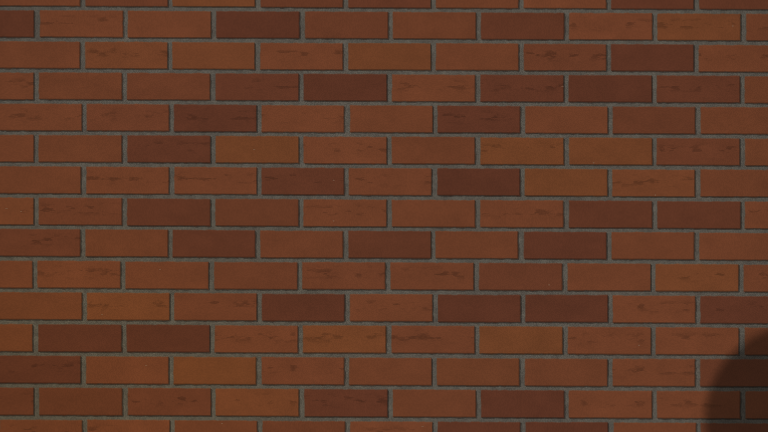
Give the GLSL for this texture, as a Shadertoy shader.

```glsl
// Running-bond wall of reddish brown bricks with recessed grey mortar.
// Each brick is a slightly displaced rounded box; hashes vary its tone and
// wear, value noise roughens the surfaces, and a soft shade fills one corner.

float hash(vec2 p) {
    vec3 q = fract(vec3(p.xyx) * 0.1031);
    q += dot(q, q.yzx + 33.33);
    return fract((q.x + q.y) * q.z);
}

float noise(vec2 p) {
    vec2 i = floor(p), f = fract(p);
    f = f * f * (3.0 - 2.0 * f);
    return mix(mix(hash(i), hash(i + vec2(1, 0)), f.x),
               mix(hash(i + vec2(0, 1)), hash(i + vec2(1, 1)), f.x), f.y);
}

float fbm(vec2 p) {
    float sum = 0.0, gain = 0.5;
    for (int i = 0; i < 4; i++) {
        sum += gain * noise(p);
        p = p * 2.03 + 17.7;
        gain *= 0.5;
    }
    return sum;
}

float roundedBox(vec2 p, vec2 halfSize, float radius) {
    vec2 d = abs(p) - halfSize + radius;
    return length(max(d, 0.0)) + min(max(d.x, d.y), 0.0) - radius;
}

void mainImage(out vec4 fragColor, in vec2 fragCoord) {
    vec2 p = fragCoord / iResolution.y;
    float blur = 0.7 / iResolution.y + 0.0008;

    // Courses counted downward, slightly tilted and growing toward the bottom
    float depth = (1.0 - p.y - 0.0231 - 0.005 * (p.x - 0.889)) / 0.0719;
    float course = depth - 0.001 * depth * depth;
    float row = floor(course);
    float odd = mod(row, 2.0);

    // Bricks along the course, alternate courses staggered by about half
    float pitch = mix(0.2044, 0.2030, odd);
    float along = (p.x - mix(0.0833, 0.1933, odd)) / pitch
                + 0.03 * (hash(vec2(row, 71.0)) - 0.5);
    vec2 id = vec2(floor(along), row);
    vec2 local = vec2(fract(along) - 0.5, 0.5 - fract(course)) * vec2(pitch, 0.0728);
    float tone = hash(id + 11.0);
    float wear = hash(id + 43.0);

    // Brick outline with small displacement and rough edges
    vec2 shift = (vec2(hash(id + 5.0), hash(id + 29.0)) - 0.5) * vec2(0.0022, 0.0012);
    vec2 q = local - shift;
    vec2 halfSize = vec2(0.5 * pitch - 0.0058, 0.0315);
    float rough = 0.0014 * (noise(p * 95.0) - 0.5) + 0.0008 * (noise(p * 260.0) - 0.5);
    float edge = roundedBox(q, halfSize, 0.002) + rough;
    float brickMask = 1.0 - smoothstep(-blur, blur, edge);

    // Mortar, shaded below and to the right of each brick
    float grain = noise(p * 430.0) - 0.5;
    vec3 mortar = mix(vec3(0.29, 0.27, 0.245), vec3(0.365, 0.345, 0.31), fbm(p * 70.0));
    float shadowEdge = roundedBox(q - vec2(0.0025, -0.0022), halfSize, 0.002) + rough;
    mortar *= 1.0 - 0.32 * (1.0 - smoothstep(-0.001, 0.0015, shadowEdge));
    mortar *= 1.0 + 0.16 * grain;

    // Brick tone: mostly warm brown, some dark, some more orange
    vec3 brick = mix(vec3(0.345, 0.195, 0.137), vec3(0.405, 0.232, 0.150),
                     smoothstep(0.05, 0.5, tone));
    brick = mix(brick, vec3(0.415, 0.245, 0.142), 0.8 * smoothstep(0.84, 0.96, tone));
    brick *= 0.97 + 0.06 * wear;

    // Stains, horizontal smudges and fine grain
    float stain = fbm(p * vec2(22.0, 34.0) + id * 3.7) - 0.47;
    float band = (q.y - 0.006) / 0.012;
    float smudge = smoothstep(0.52, 0.72, fbm(p * vec2(38.0, 110.0) + id * 9.1))
                 * exp(-band * band) * step(0.6, wear);
    brick *= 1.0 + 0.11 * stain + 0.07 * grain - 0.16 * smudge;

    // Dark arris on the lower and right sides, faint lit one on top
    float side = smoothstep(-0.0035, 0.0, max(q.x - halfSize.x, -q.y - halfSize.y));
    float top = smoothstep(-0.003, 0.0, q.y - halfSize.y);
    brick *= 1.0 - 0.30 * side + 0.06 * top;

    // Sparse pale chips
    vec2 chipCell = floor(p * 28.0);
    vec2 chip = fract(p * 28.0) - 0.3 - 0.4 * vec2(hash(chipCell + 3.0), hash(chipCell + 8.0));
    float chipMask = step(0.985, hash(chipCell + 61.0))
                   * (1.0 - smoothstep(0.03, 0.07, length(chip * vec2(0.7, 1.3))));
    brick = mix(brick, vec3(0.46, 0.36, 0.29), 0.55 * chipMask);

    vec3 color = mix(mortar, brick, brickMask);

    // Uneven light, warmer toward the lower left, and the corner shade
    color *= 0.98 + 0.05 * fbm(p * 2.3);
    color *= 1.0 - 0.07 * smoothstep(0.7, 1.1, length(p - vec2(0.889, 0.5)));
    color *= mix(vec3(1.0), vec3(1.03, 1.0, 0.90),
                 1.0 - smoothstep(0.1, 0.8, length(p * vec2(0.7, 1.0))));
    float shade = 1.0 - smoothstep(-0.02, 0.015, length(p - vec2(1.85, 0.03)) - 0.22);
    color *= 1.0 - 0.40 * shade;

    fragColor = vec4(color, 1.0);
}
```
